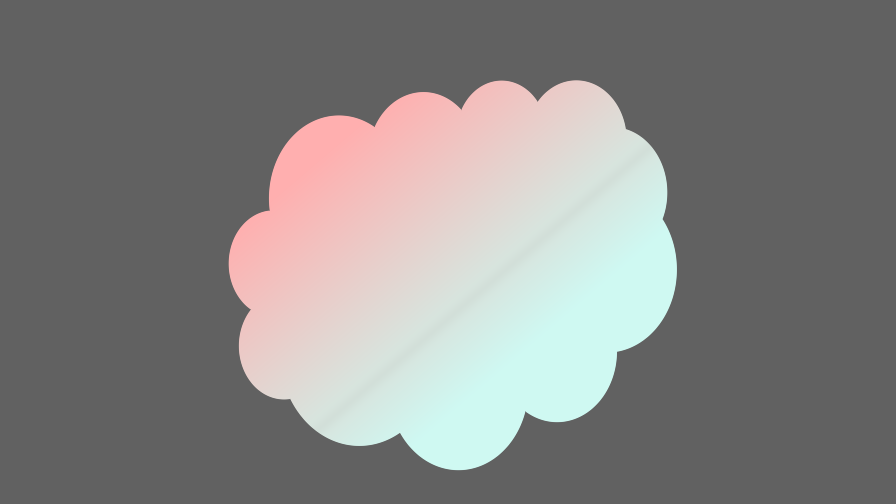
A Shadertoy shader for this background:

```glsl
// Lobes of the cloud: centre x, centre y, horizontal radius
const vec3 LOBES[11] = vec3[](
    vec3(-.2164, .6065, .1389), vec3(-.0486, .6875, .1097),
    vec3( .1065, .7338, .0898), vec3( .2546, .7222, .1000),
    vec3( .3255, .6181, .1097), vec3( .3148, .4653, .1394),
    vec3( .2164, .3032, .1190), vec3( .0208, .2315, .1389),
    vec3(-.1759, .3032, .1588), vec3(-.3252, .3137, .0898),
    vec3(-.3458, .4769, .0894));

// Approximate signed distance to an upright ellipse
float ellipse(vec2 p, vec2 radius) {
    float k = length(p / radius);
    return k * (k - 1.) / max(length(p / (radius * radius)), 1e-4);
}

float cloud(vec2 p) {
    // The core closes the middle of the ring of lobes
    float d = ellipse(p - vec2(.009, .454), vec2(.347, .289));
    for (int i = 0; i < 11; i++) {
        vec3 lobe = LOBES[i];
        d = min(d, ellipse(p - lobe.xy, lobe.z * vec2(1., 1.184)));
    }
    return d;
}

// Diagonal blend: pink, pale grey, a thin dark seam, then cyan
vec3 cloudColor(vec2 p) {
    float across = dot(p, vec2(.648, -.761)) + .279;
    vec3 color = mix(vec3(1., .685, .685), vec3(.845, .895, .87),
                     clamp((across + .41) / .39, 0., 1.));
    color = mix(color, vec3(.81, .975, .95), clamp(across / .146, 0., 1.));
    return color - .02 * exp(-pow(across / .013, 2.));
}

void mainImage(out vec4 fragColor, in vec2 fragCoord) {
    // Height runs from 0 to 1, x is centred
    vec2 p = vec2(fragCoord.x - .5 * iResolution.x, fragCoord.y) / iResolution.y;
    float pixel = 1. / iResolution.y;
    float inside = 1. - smoothstep(-.6 * pixel, .6 * pixel, cloud(p));
    fragColor = vec4(mix(vec3(.38), cloudColor(p), inside), 1.);
}
```
